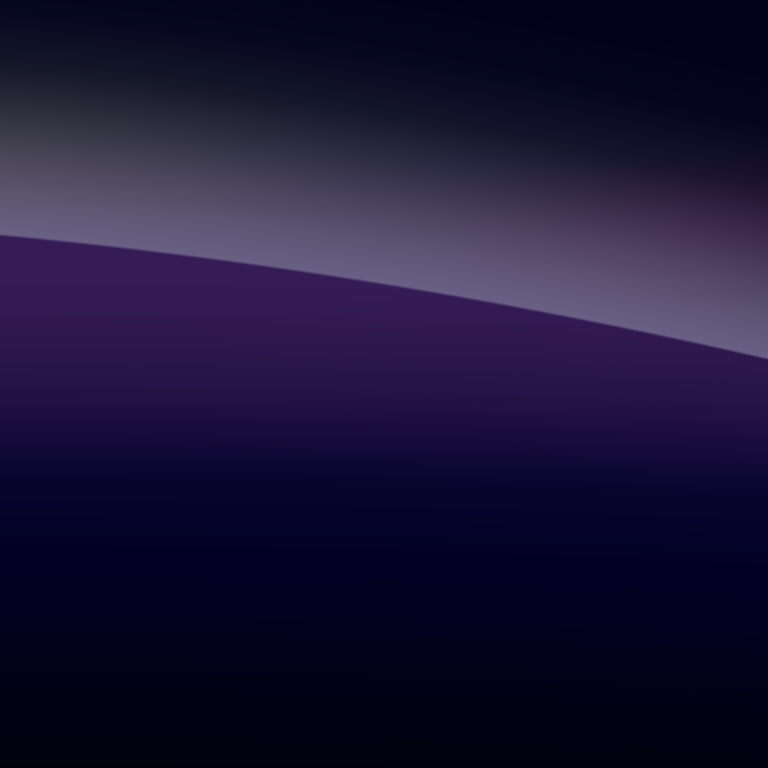
Write a Shadertoy shader that draws this background.

```glsl
// A dark violet planet limb curving below a pale haze that fades into a navy night sky.

#define LIMB_TOP 0.694
#define LIMB_SLOPE 0.0945
#define LIMB_BEND 0.067
#define ROSE_CENTRE vec2(0.98, 0.71)
#define ROSE_TINT vec3(0.060, -0.010, 0.025)
#define GREY_TINT vec3(0.008, 0.020, -0.030)
#define GROUND_TILT 0.025

// Linear progress of x from a to b, limited to 0..1
float rise(float a, float b, float x) {
    return clamp((x - a) / (b - a), 0.0, 1.0);
}

// Height of the planet's edge at a horizontal position
float limbHeight(float x) {
    return LIMB_TOP - LIMB_SLOPE * x - LIMB_BEND * x * x;
}

// Haze thins with altitude above the limb
vec3 skyColor(vec2 uv, float altitude) {
    vec3 color = vec3(0.410, 0.380, 0.520);
    color = mix(color, vec3(0.365, 0.330, 0.455), rise(0.00, 0.05, altitude));
    color = mix(color, vec3(0.290, 0.265, 0.375), rise(0.05, 0.10, altitude));
    color = mix(color, vec3(0.180, 0.170, 0.270), rise(0.10, 0.16, altitude));
    color = mix(color, vec3(0.080, 0.085, 0.175), rise(0.16, 0.22, altitude));
    color = mix(color, vec3(0.020, 0.022, 0.125), rise(0.22, 0.30, altitude));
    color = mix(color, vec3(0.003, 0.003, 0.100), rise(0.30, 0.40, altitude));

    // Rose glow at the right, neutral grey haze at the upper left
    vec2 fromRose = (uv - ROSE_CENTRE) / vec2(0.28, 0.075);
    color += ROSE_TINT * exp(-dot(fromRose, fromRose));
    vec2 fromGrey = (uv - vec2(0.0, 0.83)) / vec2(0.40, 0.10);
    color += GREY_TINT * exp(-dot(fromGrey, fromGrey));
    return max(color, 0.0);
}

// Violet light near the limb sinks through indigo to near black
vec3 groundColor(vec2 uv) {
    float y = uv.y + GROUND_TILT * uv.x * uv.x;
    vec3 color = vec3(0.003, 0.003, 0.055);
    color = mix(color, vec3(0.004, 0.003, 0.075), rise(0.00, 0.09, y));
    color = mix(color, vec3(0.006, 0.004, 0.120), rise(0.09, 0.20, y));
    color = mix(color, vec3(0.010, 0.006, 0.150), rise(0.20, 0.30, y));
    color = mix(color, vec3(0.030, 0.018, 0.185), rise(0.30, 0.38, y));
    color = mix(color, vec3(0.080, 0.042, 0.225), rise(0.38, 0.43, y));
    color = mix(color, vec3(0.135, 0.065, 0.265), rise(0.43, 0.48, y));
    color = mix(color, vec3(0.175, 0.088, 0.295), rise(0.48, 0.545, y));
    color = mix(color, vec3(0.208, 0.108, 0.335), rise(0.545, 0.63, y));
    return color;
}

void mainImage(out vec4 fragColor, in vec2 fragCoord) {
    vec2 uv = fragCoord / iResolution.xy;
    float altitude = uv.y - limbHeight(uv.x);

    // Soft edge between planet and haze
    float edge = max(0.0025, 1.0 / iResolution.y);
    float skyMask = smoothstep(-edge, edge, altitude);
    vec3 color = mix(groundColor(uv), skyColor(uv, max(altitude, 0.0)), skyMask);
    fragColor = vec4(color, 1.0);
}
```
